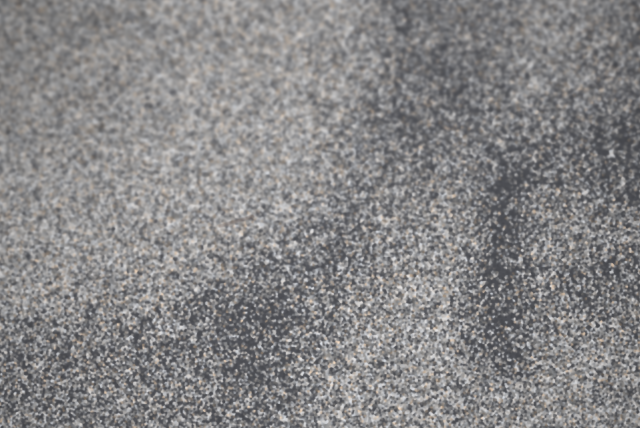
This texture is drawn by a Shadertoy shader. Its source:

```glsl
const float GRAIN_SIZE = 0.0047;
const float SHARP_RADIUS = 0.45;    // grain spread in cells, in focus
const float BLURRED_RADIUS = 1.0;   // grain spread in cells, out of focus
const float FULL_COVER = 0.83;
const float GRAIN_DARK = 0.41;
const float GRAIN_BRIGHT = 0.91;
const float TAN_SHARE = 0.08;
const float STROKE_STRENGTH = 0.76;
const float STROKE_SPREAD = 1.25;
const float MEAN_WEIGHT = 0.02;     // steadies the mix between sparse grains
const vec3 GROUND = vec3(0.295, 0.30, 0.32);
const vec3 COOL_TINT = vec3(0.98, 1.0, 1.03);
const vec3 WARM_TINT = vec3(1.03, 1.0, 0.97);
const vec3 TAN_TINT = vec3(1.10, 0.98, 0.86);
const vec3 TWIG = vec3(0.42, 0.36, 0.33);

// Worn strokes where the ground shows: end points, then width and strength
const int STROKES = 10;
const vec4 STROKE_ENDS[STROKES] = vec4[](
    vec4(1.04, 1.02, 1.02, 0.78), vec4(1.00, 0.76, 0.80, 0.44),
    vec4(0.80, 0.43, 0.58, 0.25), vec4(0.56, 0.24, 0.00, 0.16),
    vec4(0.66, 0.22, 0.65, 0.00), vec4(1.18, 0.55, 1.17, 0.20),
    vec4(1.22, 0.63, 1.50, 0.66), vec4(1.36, 0.32, 1.50, 0.36),
    vec4(1.52, 1.00, 1.52, 0.62), vec4(0.05, 0.02, 0.55, 0.05));
const vec2 STROKE_SHAPE[STROKES] = vec2[](
    vec2(0.14, 0.52), vec2(0.10, 0.32), vec2(0.09, 0.36), vec2(0.10, 0.44),
    vec2(0.10, 0.40), vec2(0.06, 0.80), vec2(0.085, 0.58), vec2(0.07, 0.55),
    vec2(0.12, 0.52), vec2(0.10, 0.34));

vec4 hash4(vec2 cell) {
    vec4 h = fract(cell.xyxy * vec4(0.1031, 0.1030, 0.0973, 0.1099));
    h += dot(h, h.wzxy + 33.33);
    return fract((h.xxyz + h.yzzw) * h.zywx);
}

float segmentDistance(vec2 p, vec2 a, vec2 b) {
    vec2 along = b - a;
    float t = clamp(dot(p - a, along) / dot(along, along), 0.0, 1.0);
    return length(p - a - along * t);
}

// Layered, turning sines for uneven patches
float patches(vec2 p) {
    float sum = 0.0, weight = 0.5;
    for (int i = 0; i < 4; i++) {
        sum += weight * sin(p.x + 1.3 * sin(p.y)) * cos(p.y + 0.7 * sin(p.x));
        p = mat2(1.4, 1.1, -1.1, 1.4) * p + 2.7;
        weight *= 0.65;
    }
    return sum;
}

// Chance that a grain lies at p
float sandCover(vec2 p) {
    p += 0.025 * vec2(patches(p * 9.0), patches(p * 9.0 + 5.0));
    float cover = FULL_COVER;
    for (int i = 0; i < STROKES; i++) {
        vec4 ends = STROKE_ENDS[i];
        vec2 shape = STROKE_SHAPE[i] * vec2(STROKE_SPREAD, STROKE_STRENGTH);
        float d = segmentDistance(p, ends.xy, ends.zw) / shape.x;
        cover *= 1.0 - shape.y * exp(-d * d);
    }
    cover *= 1.0 - 0.10 * smoothstep(0.7, 1.2, p.x);
    return cover + 0.04 * patches(p * 22.0);
}

vec3 grainColor(vec4 h) {
    vec3 tint = mix(COOL_TINT, WARM_TINT, fract(h.x * 17.0));
    if (fract(h.y * 23.0) < TAN_SHARE) tint = TAN_TINT;
    return tint * mix(GRAIN_DARK, GRAIN_BRIGHT, h.w);
}

// Soft cellular mix of grains and bare ground
vec3 sand(vec2 p, float cover, float radius) {
    vec2 q = p / GRAIN_SIZE;
    vec2 home = floor(q);
    vec3 grainMean = vec3(0.5 * (GRAIN_DARK + GRAIN_BRIGHT));
    vec3 sum = MEAN_WEIGHT * mix(GROUND, grainMean, cover);
    float total = MEAN_WEIGHT;
    for (int y = -3; y <= 3; y++) {
        for (int x = -3; x <= 3; x++) {
            vec2 cell = home + vec2(x, y);
            vec4 h = hash4(cell + 11.0);
            vec2 d = q - cell - h.xy;
            float weight = exp(-dot(d, d) / (2.0 * radius * radius));
            vec3 ground = GROUND * (0.9 + 0.2 * h.w);
            float present = smoothstep(-0.04, 0.04, cover - h.z);
            sum += weight * mix(ground, grainColor(h), present);
            total += weight;
        }
    }
    return sum / total;
}

void mainImage(out vec4 fragColor, in vec2 fragCoord) {
    vec2 p = fragCoord / iResolution.y;

    // Focus falls off toward the upper left
    float defocus = smoothstep(0.2, 1.05, p.y + 0.18 * (0.75 - p.x));
    float radius = mix(SHARP_RADIUS, BLURRED_RADIUS, defocus);
    vec3 color = sand(p, sandCover(p), radius);

    // Thin, blurred twig
    float twig = segmentDistance(p, vec2(0.515, 0.472), vec2(0.59, 0.494));
    color = mix(color, TWIG, 0.4 * (1.0 - smoothstep(0.001, 0.007, twig)));

    // Lens shading, strongest in the upper left
    vec2 offset = p - vec2(0.72, 0.5);
    color *= 1.03 - 0.17 * dot(offset, offset);
    color *= 1.0 - 0.13 * smoothstep(0.55, 0.0, length(p - vec2(0.0, 1.0)));
    fragColor = vec4(color, 1.0);
}
```
